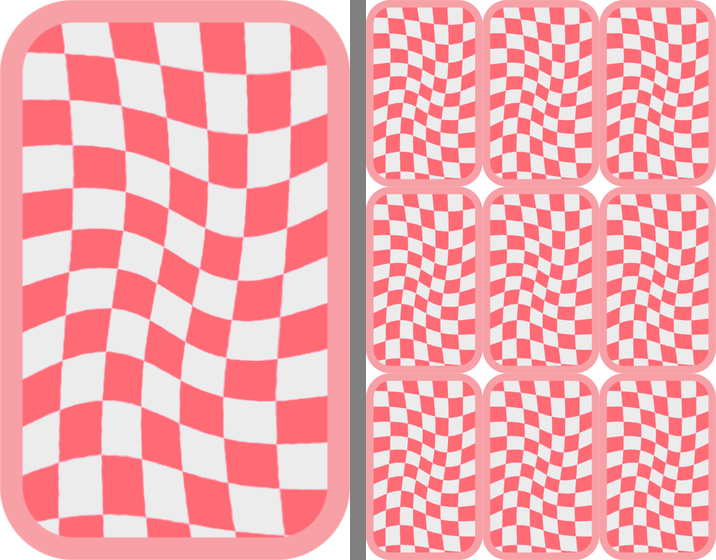
Left, the tile; right, the same tile 3 across and 3 down.
Write a WebGL 1 fragment shader that draws this pattern.

```glsl
precision highp float;
// Wavy coral and pale grey checkerboard inside a rounded pink frame.
uniform vec2 u_resolution;

#define CELLS vec2(7.0, 12.0)
#define CORAL vec3(1.0, 0.42, 0.46)
#define PALE vec3(0.925)
#define FRAME vec3(0.97, 0.63, 0.655)
#define OUTSIDE vec3(1.0)
#define FRINGE vec3(0.96, 0.76, 0.90)
#define MARGIN 0.0645
#define OUTER_RADIUS 0.21
#define INNER_RADIUS 0.146
#define EDGE_SOFTNESS 0.0022
#define EDGE_WOBBLE 0.0022
#define FRINGE_AMOUNT 0.55

const float PI = 3.14159265;

vec2 gradientAt(vec2 cell, vec2 period) {
  cell = mod(cell, period);
  float angle = 2.0 * PI * fract(sin(dot(cell, vec2(12.99, 78.23))) * 4375.85);
  return vec2(cos(angle), sin(angle));
}

// Gradient noise that wraps after a whole number of lattice cells.
float gradientNoise(vec2 p, vec2 period) {
  vec2 i = floor(p), f = fract(p);
  vec2 w = f * f * f * (f * (f * 6.0 - 15.0) + 10.0);
  vec2 e = vec2(1.0, 0.0);
  float a = dot(gradientAt(i, period), f);
  float b = dot(gradientAt(i + e.xy, period), f - e.xy);
  float c = dot(gradientAt(i + e.yx, period), f - e.yx);
  float d = dot(gradientAt(i + e.xx, period), f - e.xx);
  return mix(mix(a, b, w.x), mix(c, d, w.x), w.y);
}

float roundedBox(vec2 p, vec2 halfSize, float radius) {
  vec2 q = abs(p) - halfSize + radius;
  return length(max(q, 0.0)) + min(max(q.x, q.y), 0.0) - radius;
}

// Displacement of the flat board; it fades to nothing at the board's rim.
vec2 bend(vec2 st) {
  float swirl = sin(PI * st.y) * sin(2.0 * PI * st.x);
  float sway = sin(2.0 * PI * st.y) * sin(PI * st.x);
  return swirl * vec2(0.0356, -0.043) + sway * vec2(0.0418, 0.0397)
       + vec2(0.0, 0.0182 * st.x);
}

// Inverts the bend by fixed-point iteration: canvas to board position.
vec2 unbend(vec2 uv) {
  vec2 st = uv;
  for (int i = 0; i < 16; i++) {
    st = (uv - vec2(0.038, 0.0091) - bend(st)) / vec2(0.9226, 1.0156);
  }
  return st;
}

void main() {
  vec2 uv = gl_FragCoord.xy / u_resolution;
  uv.y = 1.0 - uv.y;
  float aspect = u_resolution.y / u_resolution.x;
  float pixel = 1.0 / u_resolution.x;

  // Signed distances to the cell sides, in canvas widths; even cells positive.
  vec2 board = unbend(uv) * CELLS;
  vec2 cellSize = vec2(0.9226, 1.0156 * aspect) / CELLS;
  vec2 side = (abs(mod(board - 0.5, 2.0) - 1.0) - 0.5) * cellSize;
  side += EDGE_WOBBLE * gradientNoise(uv * vec2(40.0, 64.0), vec2(40.0, 64.0));

  // Checkerboard with soft sides.
  float soft = max(0.8 * pixel, EDGE_SOFTNESS);
  vec2 sign2 = clamp(side / soft, -1.0, 1.0);
  vec3 color = mix(PALE, CORAL, 0.5 + 0.5 * sign2.x * sign2.y);

  // Uneven lilac fringe along the sides, strongest where they cross.
  vec2 near = exp(-side * side / (soft * soft));
  float patches = gradientNoise(uv * vec2(12.0, 20.0), vec2(12.0, 20.0));
  float fringe = max(near.x, near.y) * clamp(0.6 + patches, 0.0, 1.0);
  fringe = max(FRINGE_AMOUNT * fringe, near.x * near.y);
  color = mix(color, FRINGE, fringe);

  // Rounded frame, then the corners outside it.
  vec2 p = (uv - 0.5) * vec2(1.0, aspect);
  vec2 halfCanvas = 0.5 * vec2(1.0, aspect);
  float inner = roundedBox(p, halfCanvas - MARGIN, INNER_RADIUS);
  float outer = roundedBox(p, halfCanvas, OUTER_RADIUS);
  color = mix(color, FRAME, smoothstep(-pixel, pixel, inner));
  color = mix(color, OUTSIDE, smoothstep(-pixel, pixel, outer));

  gl_FragColor = vec4(color, 1.0);
}
```
